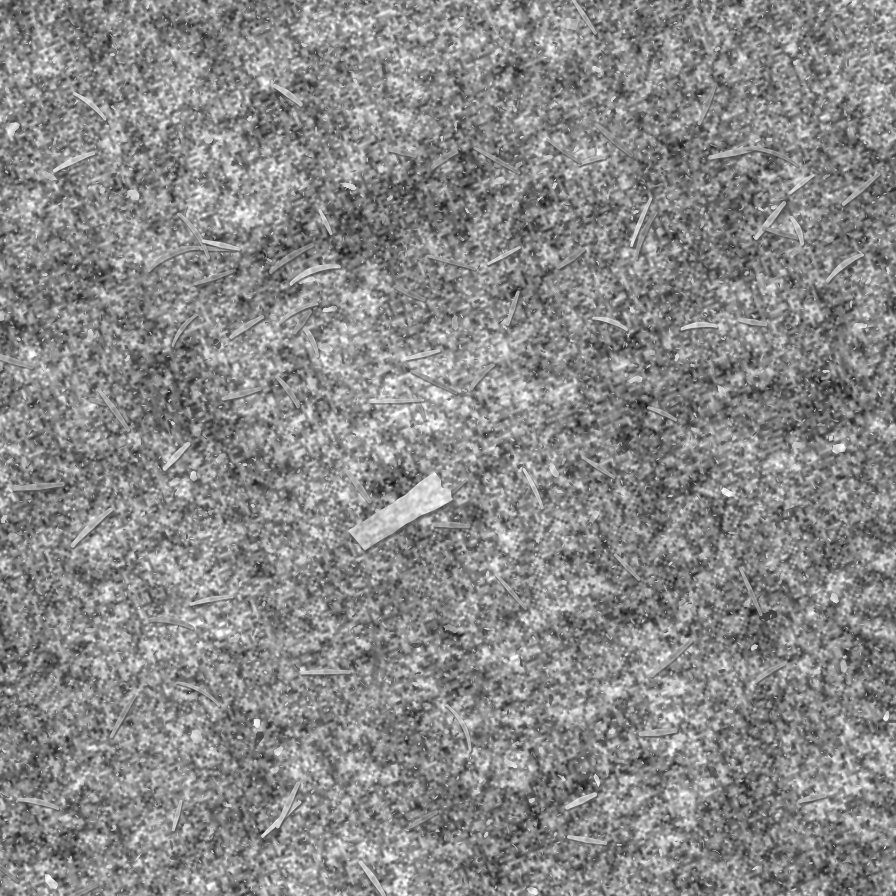
Write a Shadertoy shader that draws this texture.

```glsl
// Grey gritty ground strewn with dry needles, pale stone chips and one wood sliver.
// Warped noise octaves make the grit, ragged jittered cells the chips, and a loop
// of bent capsules the needles; the sliver is a waisted box with a ragged end.

const float PI = 3.14159;
const int NEEDLE_COUNT = 84;
const float MEAN_TONE = 0.515;
const float PALE_STONE = 0.90;
const float DARK_PIT = 0.27;
const float SHADOW = 0.30;

float hash(vec2 p) {
    return fract(sin(dot(p, vec2(127.1, 311.7))) * 43758.5);
}

mat2 rotation(float angle) {
    float c = cos(angle), s = sin(angle);
    return mat2(c, -s, s, c);
}

float valueNoise(vec2 p) {
    vec2 cell = floor(p), f = fract(p);
    f = f * f * (3.0 - 2.0 * f);
    float low = mix(hash(cell), hash(cell + vec2(1.0, 0.0)), f.x);
    float high = mix(hash(cell + vec2(0.0, 1.0)), hash(cell + 1.0), f.x);
    return mix(low, high, f.y);
}

// Noise centred on zero, turned so that its lattice does not show
float grit(vec2 p, float scale, float angle) {
    return valueNoise(rotation(angle) * p * scale + 37.0 * angle) - 0.5;
}

// Ragged flakes, at most one per cell; returns coverage times a random strength
float chips(vec2 p, float scale, float density, float seed, float blur) {
    vec2 g = rotation(seed) * p * scale;
    vec2 id = floor(g) + seed * 17.0;
    vec2 f = fract(g) - 0.5;
    f -= 0.3 * (vec2(hash(id + 1.3), hash(id + 2.7)) - 0.5);
    f = rotation(2.0 * PI * hash(id + 4.1)) * f;
    f.y = f.y * mix(1.0, 2.3, hash(id + 8.7)) + 0.25 * f.x * f.x;
    float size = mix(0.07, 0.20, pow(hash(id + 5.9), 1.5));
    float d = max(abs(f.x) * 0.7 + abs(f.y) * 0.4, abs(f.y)) - size;
    d += 0.16 * (valueNoise(g * 6.0) - 0.5);
    float cover = smoothstep(blur * scale, -blur * scale, d);
    return cover * step(hash(id), density) * mix(0.3, 1.0, hash(id + 7.3));
}

float ground(vec2 p, float blur) {
    // Uneven warping breaks the round blobs into slivers and crumbs
    vec2 warp = vec2(grit(p, 95.0, 2.1), grit(p, 95.0, 0.6));
    vec2 w = p + 0.009 * warp;
    float tone = MEAN_TONE + 0.03 * (0.5 - p.y);
    tone += 0.43 * grit(p, 285.0, 0.4);
    tone += 0.29 * grit(w, 130.0, 1.1);
    tone += 0.17 * grit(w * vec2(0.65, 1.0), 60.0, 0.15);
    tone += 0.13 * grit(w, 24.0, 1.3);
    tone += 0.11 * grit(p, 10.0, 0.8);
    tone += 0.07 * grit(p, 4.0, 0.5);

    // Worn, dusty patch with smeared fibres
    vec2 q = (p - vec2(0.45, 0.54)) * vec2(1.0, 1.35);
    float dust = exp(-dot(q, q) * 45.0);
    float streak = grit(w * vec2(0.3, 1.0), 75.0, 0.3);
    tone += dust * (0.08 + 0.25 * streak + 0.2 * grit(w, 20.0, 0.2));

    // Bright grains stand out more than dark ones
    tone += 0.35 * max(tone - 0.60, 0.0);

    tone = mix(tone, DARK_PIT, 0.8 * chips(w, 62.0, 0.25, 1.9, blur));
    tone = mix(tone, 0.20, 0.8 * chips(p, 22.0, 0.03, 2.6, blur));
    tone = mix(tone, 0.72, 0.8 * chips(w, 88.0, 0.40, 0.3, blur));
    tone = mix(tone, PALE_STONE, 0.8 * chips(p, 125.0, 0.35, 0.7, blur));
    tone = mix(tone, PALE_STONE, 0.9 * chips(p, 66.0, 0.17, 1.4, blur));
    float largeChip = chips(p, 30.0, 0.08, 2.2, blur);
    return mix(tone, 0.88 + 0.35 * grit(p, 210.0, 0.9), largeChip);
}

// Distance to a bent capsule lying along x
float needleDistance(vec2 p, float halfLength, float halfWidth, float bend) {
    p.y += bend * (p.x * p.x - 0.3 * halfLength * halfLength);
    float taper = 1.0 - 0.35 * smoothstep(0.0, halfLength, abs(p.x));
    return length(vec2(max(abs(p.x) - halfLength, 0.0), p.y)) - halfWidth * taper;
}

float addNeedle(float tone, vec2 p, float id, float blur) {
    vec2 key = vec2(id, 3.0);
    vec2 centre = vec2(hash(key), hash(key + 11.0));
    centre = mix(centre, vec2(0.3, 0.65), 0.5 * step(0.78, hash(key + 23.0)));
    mat2 turn = rotation(mix(-1.2, 1.35, hash(key + 31.0)));
    float halfLength = mix(0.014, 0.030, hash(key + 43.0));
    float halfWidth = mix(0.0022, 0.0038, hash(key + 53.0));
    float bend = 9.0 * pow(hash(key + 61.0) * 2.0 - 1.0, 3.0);

    vec2 local = turn * (p - centre);
    vec2 shade = turn * (p - centre - vec2(0.0010, -0.0018));
    float d = needleDistance(local, halfLength, halfWidth, bend);
    float shadowD = needleDistance(shade, halfLength, halfWidth, bend);
    tone = mix(tone, SHADOW, 0.65 * smoothstep(0.0016, -0.0008, shadowD));

    // Lit rim with a duller middle
    float body = mix(0.54, 0.80, hash(key + 71.0));
    body += 0.06 * smoothstep(-halfWidth, 0.0, d) + 0.22 * grit(local, 240.0, 0.0);
    return mix(tone, body, smoothstep(blur, -blur, d));
}

float sliverDistance(vec2 p) {
    float ragged = 0.010 * (valueNoise(vec2(p.y * 120.0, 4.0)) - 0.5);
    float halfWidth = mix(0.0145, 0.0185, smoothstep(0.01, 0.045, p.x));
    halfWidth += 0.0018 * (valueNoise(vec2(p.x * 110.0, 9.0)) - 0.5);
    float ends = abs(p.x + 0.15 * p.y) - 0.057 - ragged * step(0.0, p.x);
    return max(ends, abs(p.y) - halfWidth);
}

float addSliver(float tone, vec2 p, float blur) {
    vec2 centre = vec2(0.446, 0.427);
    mat2 turn = rotation(0.56);
    vec2 local = turn * (p - centre);
    float shadowD = sliverDistance(turn * (p - centre - vec2(0.0015, -0.0028)));
    tone = mix(tone, SHADOW, 0.7 * smoothstep(0.003, -0.001, shadowD));
    float wood = 0.80 + 1.0 * local.x + 0.14 * grit(local * vec2(0.3, 1.0), 300.0, 0.0);
    wood += 0.22 * grit(local, 270.0, 0.5);
    return mix(tone, wood, smoothstep(blur, -blur, sliverDistance(local)));
}

void mainImage(out vec4 fragColor, in vec2 fragCoord) {
    vec2 uv = fragCoord / iResolution.y;
    float blur = 0.7 / iResolution.y;
    float tone = ground(uv, blur);
    for (int i = 0; i < NEEDLE_COUNT; i++) {
        tone = addNeedle(tone, uv, float(i), blur);
    }
    tone = addSliver(tone, uv, blur);
    fragColor = vec4(vec3(clamp(tone, 0.0, 1.0)), 1.0);
}
```
